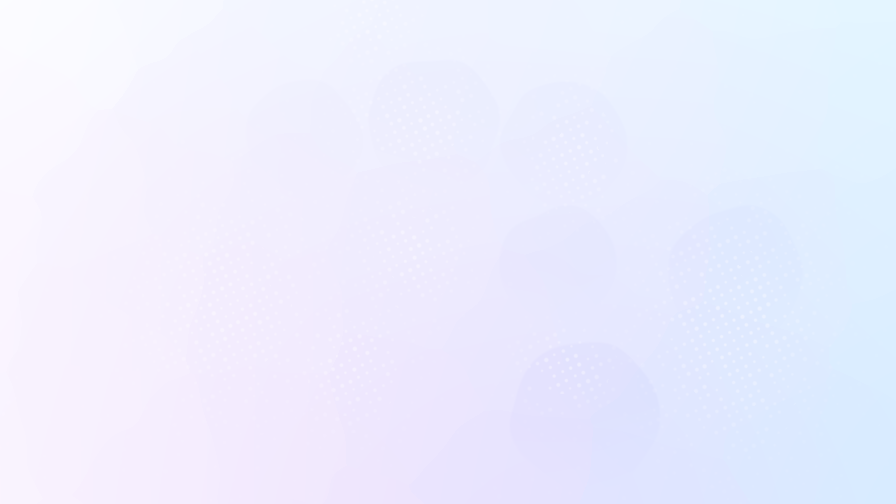
Give the GLSL for this background, as a Shadertoy shader.

```glsl
// Pale pastel wash of soft overlapping cells with a scattered halftone of white dots.

const float BLEND_WIDTH  = 0.13;   // spread of each wash colour
const float CELL_SIZE    = 0.23;   // faint cells, in canvas heights
const float CELL_FLATTEN = 0.40;   // how far a cell takes the colour of its centre
const float EDGE_WARP    = 0.016;
const float DOT_PITCH    = 0.0185;
const float DOT_RADIUS   = 0.0042;
const float DOT_ANGLE    = 0.45;
const float DOT_OPACITY  = 0.50;
const vec3  PETAL_TINT   = vec3(0.018, 0.019, 0.002);
const vec3  DOT_COLOR    = vec3(0.995, 0.99, 1.0);

// Wash colours and the places where they are strongest
const int WASH_COUNT = 16;
const vec2 WASH_POS[WASH_COUNT] = vec2[](
    vec2(0.0, 1.0), vec2(0.6, 1.0), vec2(1.15, 1.0), vec2(1.78, 1.0),
    vec2(0.0, 0.5), vec2(0.42, 0.5), vec2(0.85, 0.5), vec2(1.30, 0.5),
    vec2(1.78, 0.5), vec2(0.0, 0.0), vec2(0.42, 0.0), vec2(0.8, 0.0),
    vec2(1.15, 0.0), vec2(1.45, 0.0), vec2(1.78, 0.0), vec2(0.87, 0.75));
const vec3 WASH_COLOR[WASH_COUNT] = vec3[](
    vec3(0.990, 0.995, 1.0), vec3(0.955, 0.975, 1.0),
    vec3(0.930, 0.967, 1.0), vec3(0.893, 0.965, 1.0),
    vec3(0.983, 0.967, 1.0), vec3(0.955, 0.928, 0.995),
    vec3(0.936, 0.913, 0.995), vec3(0.902, 0.915, 1.0),
    vec3(0.868, 0.942, 1.0), vec3(0.983, 0.958, 0.998),
    vec3(0.957, 0.923, 0.995), vec3(0.937, 0.893, 0.990),
    vec3(0.880, 0.875, 1.0), vec3(0.870, 0.905, 1.0),
    vec3(0.825, 0.930, 1.0), vec3(0.935, 0.940, 1.0));

// Petals: centre, radius, strength
const int PETAL_COUNT = 6;
const vec4 PETALS[PETAL_COUNT] = vec4[](
    vec4(0.86, 0.755, 0.130, 0.7), vec4(1.12, 0.715, 0.125, 0.6),
    vec4(1.46, 0.455, 0.135, 0.7), vec4(1.16, 0.175, 0.145, 1.0),
    vec4(1.11, 0.475, 0.115, 0.6), vec4(0.60, 0.725, 0.115, 0.4));

// Dot patches: centre, half-width, half-height
const int PATCH_COUNT = 8;
const vec4 PATCHES[PATCH_COUNT] = vec4[](
    vec4(0.74, 0.96, 0.08, 0.08), vec4(0.83, 0.76, 0.13, 0.11),
    vec4(0.81, 0.50, 0.11, 0.12), vec4(0.70, 0.28, 0.10, 0.12),
    vec4(0.45, 0.40, 0.17, 0.20), vec4(1.14, 0.70, 0.09, 0.12),
    vec4(1.12, 0.27, 0.09, 0.08), vec4(1.45, 0.36, 0.16, 0.22));

vec2 hash22(vec2 p) {
    vec3 q = fract(vec3(p.xyx) * vec3(0.1031, 0.1030, 0.0973));
    q += dot(q, q.yzx + 33.33);
    return fract((q.xx + q.yz) * q.zy);
}

vec2 noise2(vec2 p) {
    vec2 i = floor(p), f = fract(p);
    f = f * f * (3.0 - 2.0 * f);
    return mix(mix(hash22(i), hash22(i + vec2(1, 0)), f.x),
               mix(hash22(i + vec2(0, 1)), hash22(i + vec2(1, 1)), f.x), f.y);
}

vec3 wash(vec2 p) {
    vec3 sum = vec3(0.0);
    float total = 0.0;
    for (int i = 0; i < WASH_COUNT; i++) {
        vec2 d = p - WASH_POS[i];
        float w = exp(-dot(d, d) / BLEND_WIDTH);
        sum += w * WASH_COLOR[i];
        total += w;
    }
    return sum / total;
}

// Centre of the nearest jittered cell
vec2 cellCentre(vec2 p) {
    vec2 base = floor(p / CELL_SIZE), best = p;
    float nearest = 1e9;
    for (int y = -1; y <= 1; y++)
    for (int x = -1; x <= 1; x++) {
        vec2 id = base + vec2(x, y);
        vec2 c = (id + hash22(id + 17.0)) * CELL_SIZE;
        float d = dot(p - c, p - c);
        if (d < nearest) { nearest = d; best = c; }
    }
    return best;
}

// Discs with a crisp upper rim that fade out downward
float petals(vec2 p) {
    float shade = 0.0;
    for (int i = 0; i < PETAL_COUNT; i++) {
        vec2 d = p - PETALS[i].xy;
        float r = PETALS[i].z;
        float inside = 1.0 - smoothstep(-0.003, 0.003, length(d) - r);
        shade += PETALS[i].w * inside * smoothstep(-r, r, d.y + 0.3 * r);
    }
    return shade;
}

float halftone(vec2 p) {
    float c = cos(DOT_ANGLE), s = sin(DOT_ANGLE);
    vec2 g = mat2(c, -s, s, c) * p / DOT_PITCH;
    vec2 rnd = hash22(floor(g) + 91.0);
    float density = 0.04;
    for (int i = 0; i < PATCH_COUNT; i++) {
        vec2 d = (p - PATCHES[i].xy) / PATCHES[i].zw;
        density = max(density, 0.9 * exp(-dot(d, d)));
    }
    float radius = DOT_RADIUS * mix(0.5, 1.0, rnd.y);
    float d = length(fract(g) - 0.5 + 0.15 * (rnd - 0.5)) * DOT_PITCH - radius;
    float aa = 1.0 / iResolution.y;
    return (1.0 - smoothstep(-aa, aa, d)) * density * step(rnd.x, 0.2 + density);
}

void mainImage(out vec4 fragColor, in vec2 fragCoord) {
    vec2 p = fragCoord / iResolution.y;
    vec2 warped = p + EDGE_WARP * (2.0 * noise2(p * 14.0) - 1.0);
    vec3 color = wash(mix(p, cellCentre(warped), CELL_FLATTEN));
    color -= PETAL_TINT * petals(mix(p, warped, 0.5));
    color = mix(color, DOT_COLOR, DOT_OPACITY * halftone(p));
    fragColor = vec4(color, 1.0);
}
```
